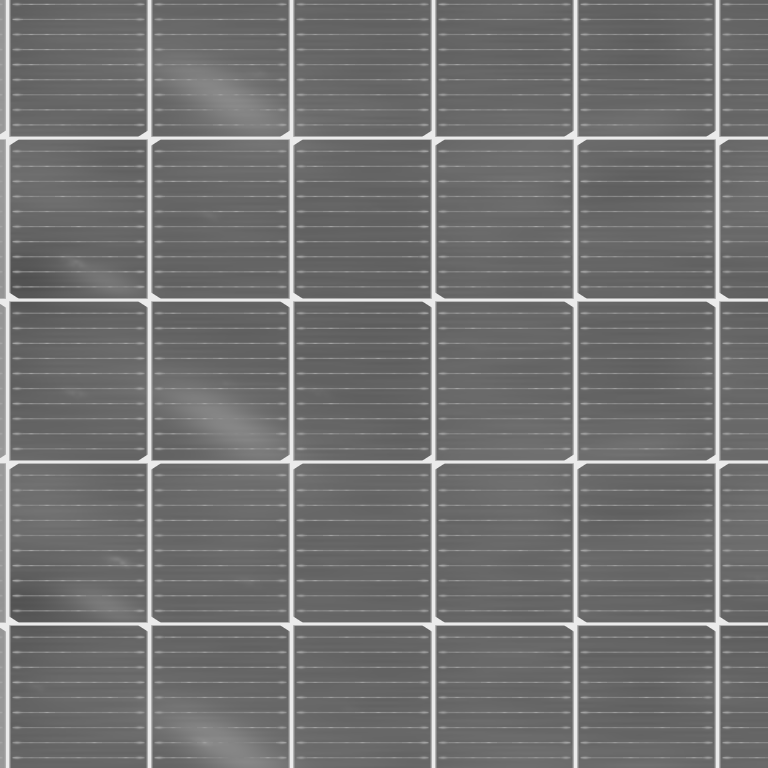
Give the GLSL for this pattern, as a Shadertoy shader.

```glsl
// Grey solar panel: a grid of half-cut cells with white gaps, cut corners on
// alternating sides, ten thin busbars per cell and soft cloudy reflections.
// Built from a folded cell grid, box-filtered lines, gaussian spots and noise.

const vec2  CELL        = vec2(0.1849, 0.2109);  // pitch of the cell grid
const vec2  ORIGIN      = vec2(0.0098, 0.1875);  // one grid crossing
const vec2  CORNER_CUT  = vec2(0.0175, 0.0112);
const float GAP_X       = 0.0021;                // half widths of the gaps
const float GAP_X_RIM   = 0.0038;
const float GAP_Y       = 0.0017;
const float GAP_Y_RIM   = 0.0023;
const float BAR_COUNT   = 10.0;
const float BAR_PITCH   = 0.01962;
const float BAR_HALF    = 0.0008;
const float BAR_INSET   = 0.0065;
const float PAD_INSET   = 0.0125;                // solder pad near bar ends
const vec2  PAD_SIZE    = vec2(0.0032, 0.0013);
const float DASH_COUNT  = 9.0;

const float CELL_GREY   = 0.400;
const float BAR_GREY    = 0.535;
const float PAD_GREY    = 0.66;
const float RIM_GREY    = 0.66;
const float GAP_GREY    = 0.92;

float hash(vec2 p) {
    return fract(sin(dot(p, vec2(127.1, 311.7))) * 43758.5453);
}

// Value noise whose lattice repeats in y after the given number of steps
float noise(vec2 p, float periodY) {
    vec2 i = floor(p), f = fract(p);
    f = f * f * (3.0 - 2.0 * f);
    float y0 = mod(i.y, periodY), y1 = mod(i.y + 1.0, periodY);
    float low  = mix(hash(vec2(i.x, y0)), hash(vec2(i.x + 1.0, y0)), f.x);
    float high = mix(hash(vec2(i.x, y1)), hash(vec2(i.x + 1.0, y1)), f.x);
    return mix(low, high, f.y);
}

// Share of a pixel covered by a line of half width w at signed distance d
float stroke(float d, float w, float px) {
    return (clamp(d + 0.5 * px, -w, w) - clamp(d - 0.5 * px, -w, w)) / px;
}

// Tilted gaussian glow
float spot(vec2 p, vec2 radii, float angle) {
    float c = cos(angle), s = sin(angle);
    vec2 q = vec2(c * p.x + s * p.y, c * p.y - s * p.x) / radii;
    return exp(-0.5 * dot(q, q));
}

// Reflections recur with each pair of half cells
float reflections(vec2 uv) {
    float pairHeight = 2.0 * CELL.y;
    float y = mod(uv.y - ORIGIN.y, pairHeight);
    float clouds = noise(vec2(uv.x * 6.0, y / pairHeight * 4.0), 4.0) - 0.5;
    clouds += 0.5 * (noise(vec2(uv.x * 13.0 + 40.0, y / pairHeight * 10.0), 10.0) - 0.5);
    float sum = 0.045 * clouds;
    for (int k = -1; k <= 1; k++) {
        vec2 p = vec2(uv.x, y + float(k) * pairHeight);
        sum += 0.125 * spot(p - vec2(0.295, 0.262), vec2(0.062, 0.022), -0.48);
        sum += 0.085 * spot(p - vec2(0.140, 0.023), vec2(0.036, 0.013), -0.35);
        sum += 0.045 * spot(p - vec2(0.045, 0.165), vec2(0.060, 0.040), -0.30);
        sum -= 0.060 * spot(p - vec2(0.025, 0.025), vec2(0.040, 0.030), -0.30);
        sum -= 0.035 * spot(p - vec2(0.840, 0.150), vec2(0.070, 0.025), 0.15);
        sum += 0.035 * spot(p - vec2(0.810, 0.225), vec2(0.060, 0.012), 0.10);
    }
    return sum;
}

void mainImage(out vec4 fragColor, in vec2 fragCoord) {
    float px = 1.0 / iResolution.y;
    vec2 uv = fragCoord * px;
    vec2 grid = (uv - ORIGIN) / CELL;
    vec2 id = floor(grid);
    vec2 p = fract(grid) * CELL;
    vec2 edge = min(p, CELL - p);

    // Cell surface: reflections, cell variation and faint striations
    float grey = CELL_GREY + reflections(uv);
    grey += 0.016 * (hash(id + 7.0) - 0.5);
    grey += 0.022 * (noise(uv * vec2(12.0, 260.0), 4096.0) - 0.5);

    // Dust smudges, denser towards the left
    vec2 smudgeAt = CELL * (0.2 + 0.6 * vec2(hash(id + 3.1), hash(id + 9.4)));
    float dust = hash(id + 5.7) * mix(0.11, 0.02, smoothstep(0.1, 0.4, uv.x));
    grey += dust * spot(p - smudgeAt, vec2(0.010, 0.004), -0.3)
          * (0.4 + noise(uv * 150.0, 4096.0));

    // Busbars with uneven dashes and brighter end pads
    float across = p.y - 0.5 * CELL.y;
    float barId = floor(across / BAR_PITCH);
    float barDist = (fract(across / BAR_PITCH) - 0.5) * BAR_PITCH;
    float barArea = step(abs(across), 0.5 * BAR_COUNT * BAR_PITCH)
                  * smoothstep(-px, px, edge.x - BAR_INSET);
    float dash = p.x / CELL.x * DASH_COUNT;
    float dashTone = hash(vec2(floor(dash) + id.x * DASH_COUNT, barId + id.y * BAR_COUNT));
    float joint = spot(vec2((fract(dash) - 0.5) * 0.02, 0.0), vec2(0.002, 1.0), 0.0);
    float barGrey = BAR_GREY + 0.05 * (dashTone - 0.5) + 0.09 * dashTone * joint;
    grey = mix(grey, barGrey, barArea * stroke(barDist, BAR_HALF, px));
    float pad = spot(vec2(edge.x - PAD_INSET, barDist), PAD_SIZE, 0.0);
    grey = mix(grey, PAD_GREY, 0.65 * barArea * pad);

    // Bright frame reflection at the left border
    grey = mix(grey, 0.66, 0.75 * (1.0 - smoothstep(0.006, 0.009, uv.x)));

    // Gaps between cells, then the corners cut from alternating sides
    float rim = max(stroke(edge.x, GAP_X_RIM, px), stroke(edge.y, GAP_Y_RIM, px));
    float gap = max(stroke(edge.x, GAP_X, px), stroke(edge.y, GAP_Y, px));
    float side = mod(id.y, 2.0) < 0.5 ? p.x : CELL.x - p.x;
    float cut = 1.0 - side / CORNER_CUT.x - edge.y / CORNER_CUT.y;
    cut *= CORNER_CUT.x * CORNER_CUT.y / length(CORNER_CUT);
    gap = max(gap, clamp(cut / px + 0.5, 0.0, 1.0));
    grey = mix(mix(grey, RIM_GREY, rim), GAP_GREY, gap);

    fragColor = vec4(vec3(grey), 1.0);
}
```
